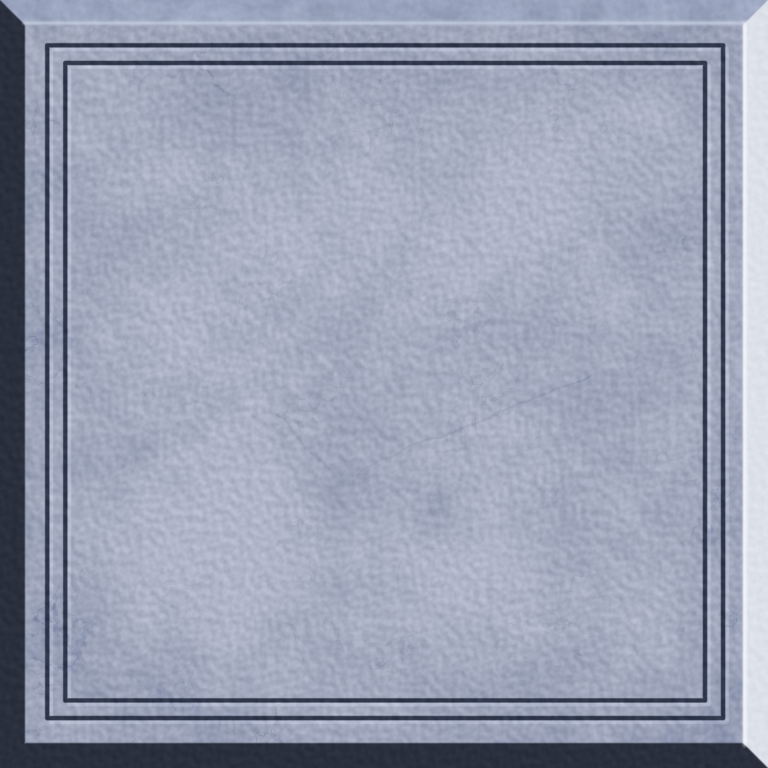
A WebGL 1 fragment shader for this texture:

```glsl
precision highp float;
// A weathered blue-grey stone panel with mitred bevels and a double engraved frame.
uniform vec2 u_resolution;

const vec3 STONE_DARK = vec3(0.48, 0.52, 0.64);
const vec3 STONE_MID = vec3(0.61, 0.64, 0.725);
const vec3 STONE_LIGHT = vec3(0.69, 0.71, 0.785);
const vec3 BEVEL_SHADE = vec3(0.165, 0.185, 0.24);
const vec3 BEVEL_TOP = vec3(0.60, 0.64, 0.74);
const vec3 BEVEL_LIGHT = vec3(0.865, 0.88, 0.915);
const vec3 GROOVE = vec3(0.15, 0.18, 0.26);
const float BEVEL = 0.0325;
const vec2 FRAME_CENTER = vec2(0.5015, 0.503);
const vec2 OUTER_HALF = vec2(0.440, 0.438);
const vec2 INNER_HALF = vec2(0.4165, 0.415);
const float GROOVE_HALF = 0.0027;
const float GRAIN_SCALE = 105.0;

vec2 gradientAt(vec2 cell) {
  vec3 q = fract(cell.xyx * vec3(0.1031, 0.1030, 0.0973));
  q += dot(q, q.yzx + 33.33);
  float angle = 6.2832 * fract((q.x + q.y) * q.z);
  return vec2(cos(angle), sin(angle));
}

float gradientNoise(vec2 p) {
  vec2 i = floor(p), f = fract(p);
  vec2 w = f * f * f * (f * (f * 6.0 - 15.0) + 10.0);
  vec2 e = vec2(1.0, 0.0);
  float low = mix(dot(gradientAt(i), f), dot(gradientAt(i + e), f - e), w.x);
  float high = mix(dot(gradientAt(i + e.yx), f - e.yx),
                   dot(gradientAt(i + 1.0), f - 1.0), w.x);
  return mix(low, high, w.y);
}

float fbm(vec2 p) {
  float sum = 0.0, gain = 0.6;
  for (int i = 0; i < 5; i++) {
    sum += gain * gradientNoise(p);
    p = mat2(1.6, 1.2, -1.2, 1.6) * p + 7.3;
    gain *= 0.58;
  }
  return sum;
}

float blob(vec2 p, vec2 center, float radius) {
  vec2 d = (p - center) / radius;
  return exp(-dot(d, d));
}

float boxDistance(vec2 p, vec2 halfSize) {
  vec2 d = abs(p) - halfSize;
  return length(max(d, 0.0)) + min(max(d.x, d.y), 0.0);
}

float segmentDistance(vec2 p, vec2 a, vec2 b) {
  vec2 ab = b - a;
  return length(p - a - ab * clamp(dot(p - a, ab) / dot(ab, ab), 0.0, 1.0));
}

float groove(vec2 p, vec2 halfSize, float px) {
  float d = abs(boxDistance(p - FRAME_CENTER, halfSize));
  return 1.0 - smoothstep(GROOVE_HALF - px * 0.7, GROOVE_HALF + px * 0.9, d);
}

// Thin broken veins along the zero line of warped noise.
float veins(vec2 p, float scale) {
  vec2 q = p * scale + 1.2 * vec2(fbm(p * 14.0), fbm(p * 14.0 + 31.0));
  float line = 1.0 - smoothstep(0.0, 0.045, abs(gradientNoise(q)));
  return line * smoothstep(0.08, 0.35, gradientNoise(p * 9.0 + scale));
}

float reliefGrain(vec2 p) {
  vec2 q = p * GRAIN_SCALE;
  vec2 light = vec2(0.24, 0.30);
  float coarse = gradientNoise(q + light) - gradientNoise(q - light);
  return 0.6 * coarse + 0.4 * gradientNoise(q * 1.7 + 13.0);
}

vec3 stone(vec2 p, float grain) {
  float tone = 0.66 + 0.65 * fbm(p * 5.0 + 3.0) + 0.38 * fbm(p * 24.0);
  tone += 0.20 * (blob(p, vec2(0.25, 0.62), 0.10) + blob(p, vec2(0.72, 0.74), 0.10)
                + blob(p, vec2(0.25, 0.30), 0.10) + blob(p, vec2(0.56, 0.22), 0.12));
  tone -= 0.30 * (blob(p, vec2(0.45, 0.355), 0.038) + blob(p, vec2(0.18, 0.41), 0.038)
                + blob(p, vec2(0.83, 0.69), 0.055) + blob(p, vec2(0.18, 0.69), 0.055)
                + blob(p, vec2(0.80, 0.47), 0.08) + blob(p, vec2(0.57, 0.34), 0.03));
  float rim = max(abs(p.x - 0.5), abs(p.y - 0.5));
  tone -= 0.32 * smoothstep(0.28, 0.48, rim);
  tone -= 0.28 * veins(p, 11.0) + 0.22 * veins(p + 4.7, 19.0);
  vec2 bent = p + 0.012 * vec2(fbm(p * 12.0), fbm(p * 12.0 + 9.0));
  float crack = min(segmentDistance(bent, vec2(0.47, 0.39), vec2(0.77, 0.51)),
                    segmentDistance(bent, vec2(0.36, 0.46), vec2(0.43, 0.39)));
  tone -= 0.25 * (1.0 - smoothstep(0.0006, 0.003, crack));
  vec3 color = mix(STONE_DARK, STONE_MID, smoothstep(-0.35, 0.4, tone));
  color = mix(color, STONE_LIGHT, smoothstep(0.2, 1.0, tone));
  return color + 0.085 * grain;
}

void main() {
  vec2 p = gl_FragCoord.xy / u_resolution;
  float px = 1.0 / min(u_resolution.x, u_resolution.y);
  float soft = max(px, 0.0016);
  float grain = reliefGrain(p);
  vec3 color = stone(p, grain);

  // Engraved frame with a lit lip to the lower right of each groove.
  vec2 lip = vec2(0.0048, -0.0048);
  float lit = max(groove(p - lip, OUTER_HALF, soft), groove(p - lip, INNER_HALF, soft));
  float cut = max(groove(p, OUTER_HALF, soft), groove(p, INNER_HALF, soft));
  color += 0.07 * lit;
  color = mix(color, GROOVE + 0.06 * grain, 0.93 * cut);

  // Mitred bevel faces: shaded left and bottom, lit right, neutral top.
  float sideEdge = min(p.x, 1.0 - p.x), flatEdge = min(p.y, 1.0 - p.y);
  vec3 side = p.x < 0.5 ? BEVEL_SHADE : BEVEL_LIGHT;
  vec3 top = BEVEL_TOP + 0.09 * fbm(p * 24.0);
  vec3 level = p.y < 0.5 ? BEVEL_SHADE : top;
  vec3 face = mix(side, level, smoothstep(-soft * 1.5, soft * 1.5, sideEdge - flatEdge));
  face += 0.035 * grain;
  float edge = min(sideEdge, flatEdge);
  color = mix(face, color, smoothstep(BEVEL - soft, BEVEL + soft, edge));

  // Bright ridges where the top and right bevels meet the panel.
  float topRidge = exp(-pow((1.0 - p.y - 0.030) / 0.0028, 2.0));
  topRidge *= smoothstep(0.026, 0.034, p.x) * smoothstep(0.026, 0.034, 1.0 - p.x);
  float rightRidge = exp(-pow((1.0 - p.x - 0.030) / 0.003, 2.0));
  rightRidge *= smoothstep(0.024, 0.034, p.y) * smoothstep(0.024, 0.034, 1.0 - p.y);
  color = mix(color, vec3(0.82, 0.85, 0.91), 0.60 * topRidge);
  color = mix(color, vec3(0.96, 0.97, 0.99), 0.75 * rightRidge);

  gl_FragColor = vec4(clamp(color, 0.0, 1.0), 1.0);
}
```
